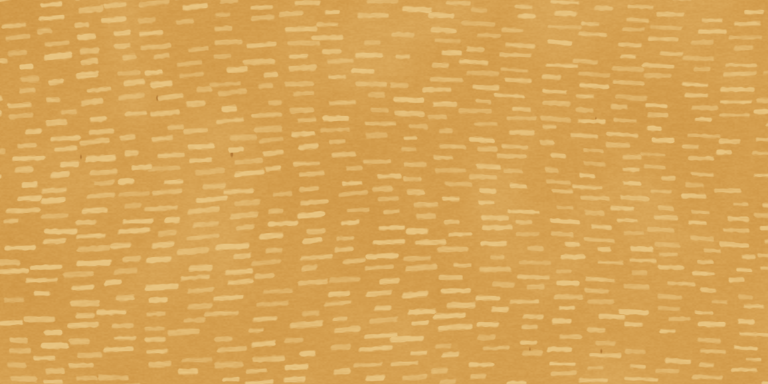
This texture is drawn by a WebGL 1 fragment shader. Its source:

```glsl
precision highp float;
// Ochre paper covered with short, pale, nearly level brush dashes.
// Staggered columns of jittered rounded boxes lie over a ground of
// layered sines, fine fibre grain and a few small brown specks.

uniform vec2 u_resolution;

#define CELL vec2(0.094, 0.0342)   // dash spacing, canvas height = 1
#define HALF_LENGTH vec2(0.018, 0.043)
#define HALF_THICK vec2(0.0068, 0.0052) // left edge, right edge
#define SOFTNESS 0.0032
#define MISSING 0.07
#define MOTTLE 0.018
#define GRAIN 0.022
#define GROUND vec3(0.832, 0.620, 0.306)
#define GLOW vec3(0.860, 0.670, 0.370)
#define DASH vec3(0.910, 0.768, 0.500)
#define SPECK vec3(0.620, 0.380, 0.130)

float hash(vec2 p) {
  vec3 q = fract(vec3(p.xyx) * 0.1031);
  q += dot(q, q.yzx + 33.33);
  return fract((q.x + q.y) * q.z);
}

float noise(vec2 p) {
  vec2 i = floor(p), f = fract(p);
  f = f * f * (3.0 - 2.0 * f);
  return mix(mix(hash(i), hash(i + vec2(1, 0)), f.x),
             mix(hash(i + vec2(0, 1)), hash(i + vec2(1, 1)), f.x), f.y);
}

// Broad cloudy variation, about -1 to 1
float mottle(vec2 p) {
  float sum = 0.0, weight = 0.5;
  for (int i = 0; i < 4; i++) {
    p = mat2(0.8, 0.6, -0.6, 0.8) * p * 1.7 + 2.3;
    sum += weight * sin(p.x + 1.3 * sin(p.y)) * cos(p.y + sin(0.7 * p.x));
    weight *= 0.7;
  }
  return sum;
}

float roundedBox(vec2 p, vec2 halfSize, float radius) {
  vec2 q = abs(p) - halfSize + radius;
  return length(max(q, 0.0)) + min(max(q.x, q.y), 0.0) - radius;
}

// Strongest dash coverage among the neighbouring cells
float dashes(vec2 p, float soft) {
  float cover = 0.0;
  float column = floor(p.x / CELL.x);
  float thick = mix(HALF_THICK.x, HALF_THICK.y, clamp(p.x * 0.5, 0.0, 1.0));
  float wobble = (noise(p * vec2(90.0, 160.0)) - 0.5) * 0.0035;
  for (int i = -1; i <= 1; i++) {
    float col = column + float(i);
    float stagger = 0.5 * mod(col, 2.0) + 0.4 * hash(vec2(col + 40.0, 71.0));
    float row = floor(p.y / CELL.y - stagger);
    for (int j = -1; j <= 1; j++) {
      vec2 id = vec2(col, row + float(j)) + 40.0;
      float a = hash(id), b = hash(id + 17.3), c = hash(id + 51.7);
      float d = hash(id + 83.1);
      vec2 jitter = (vec2(a, b) - 0.5) * vec2(0.46, 0.4);
      vec2 center = (id - 40.0 + vec2(0.5, 0.5 + stagger) + jitter) * CELL;
      vec2 q = p - center;
      float tilt = 0.025 + 0.03 * cos(center.x * 2.2) + 0.07 * (b - 0.5);
      q.y -= tilt * q.x;
      float len = mix(HALF_LENGTH.x, HALF_LENGTH.y, c);
      float high = thick * mix(0.75, 1.2, d);
      high *= 1.0 + 0.2 * (a - 0.5) * clamp(q.x / len, -1.0, 1.0);
      float dist = roundedBox(q, vec2(len, high), high * 0.8) + wobble;
      float shape = 1.0 - smoothstep(-soft, soft, dist);
      float strength = mix(0.55, 1.1, hash(id + 29.9));
      cover = max(cover, shape * strength * step(MISSING, hash(id + 7.7)));
    }
  }
  return cover;
}

float specks(vec2 p, float soft) {
  vec2 id = floor(p / 0.16);
  vec2 center = (id + 0.2 + 0.6 * vec2(hash(id + 5.0), hash(id + 9.0))) * 0.16;
  float size = mix(0.002, 0.005, hash(id + 13.0));
  float dist = length((p - center) * vec2(1.4, 0.7)) - size;
  return (1.0 - smoothstep(-soft, soft, dist)) * step(0.92, hash(id + 21.0));
}

void main() {
  vec2 p = gl_FragCoord.xy / u_resolution.y;
  float soft = max(SOFTNESS, 0.75 / u_resolution.y);

  // Paper ground
  float cloud = mottle(p * 2.6);
  float fibre = noise(p * vec2(70.0, 210.0)) + noise(p * vec2(190.0, 250.0)) - 1.0;
  vec3 color = mix(GROUND, GLOW, 0.5 * smoothstep(0.15, 0.9, cloud));
  color += vec3(0.7, 1.0, 1.1) * (MOTTLE * min(cloud, 0.3) + GRAIN * fibre);
  color = mix(color, SPECK, 0.6 * specks(p, soft));

  // Dashes follow gently bent rows and columns
  vec2 bent = p + vec2(0.022 * sin(p.y * 7.0 + p.x * 2.0),
                       0.016 * sin(p.x * 3.1 + p.y * 2.0));
  float bristle = 0.82 + 0.3 * noise(p * vec2(60.0, 230.0));
  float paint = clamp(dashes(bent, soft) * bristle, 0.0, 1.0);
  vec3 pale = DASH + 0.35 * GRAIN * fibre;
  gl_FragColor = vec4(mix(color, pale, paint), 1.0);
}
```
